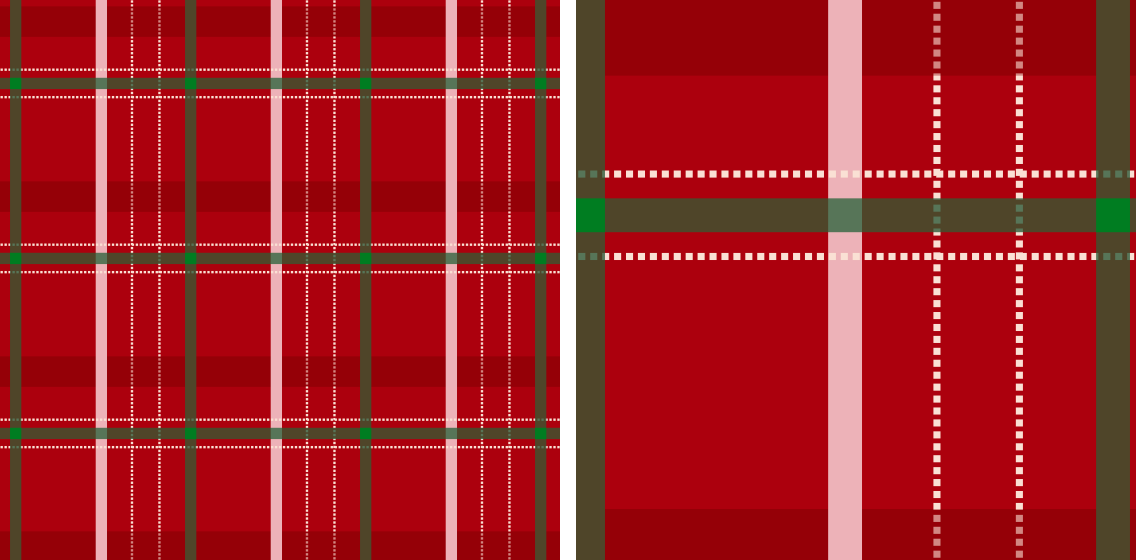
Left, the full canvas; right, a detail of the centre.
A three.js fragment shader for this pattern:

```glsl
// Red tartan: olive and pink bands, dark red stripes and paired dotted lines
#define REPEATS 3.2
#define BAND_WIDTH 0.0645
#define STRIPE_WIDTH 0.1746
#define DOT_SIZE 0.0135
#define DOTS_PER_REPEAT 44.0
#define RED vec3(0.675, 0.0, 0.05)
#define DARK_RED vec3(0.585, 0.0, 0.027)
#define OLIVE vec3(0.31, 0.27, 0.16)
#define GREEN vec3(0.0, 0.49, 0.13)
#define PINK vec3(0.93, 0.70, 0.72)
#define SAGE vec3(0.34, 0.46, 0.345)
#define CREAM vec3(0.98, 0.88, 0.83)

varying vec2 vUv;

// Smooth coverage of a line of given centre and width, once per repeat
float line(float x, float centre, float width, float blur) {
  float d = abs(fract(x - centre + 0.5) - 0.5);
  return clamp((0.5 * width - d) / blur + 0.5, 0.0, 1.0);
}

// Two dotted lines set evenly about a centre
float dottedPair(float across, float along, float centre, float blur) {
  float offset = 0.0785;
  float rails = line(across, centre - offset, DOT_SIZE, blur)
              + line(across, centre + offset, DOT_SIZE, blur);
  float dots = line(along * DOTS_PER_REPEAT, 0.42,
                    DOT_SIZE * DOTS_PER_REPEAT, blur * DOTS_PER_REPEAT);
  return rails * dots;
}

void main() {
  vec2 p = vUv * REPEATS;
  vec2 blur = max(fwidth(p), vec2(1e-5));

  // Coverage of each stripe
  float stripe = line(p.y, 0.0765, STRIPE_WIDTH, blur.y);
  float oliveRow = line(p.y, 0.7233, BAND_WIDTH, blur.y);
  float oliveColumn = line(p.x, 0.0896, BAND_WIDTH, blur.x);
  float pinkColumn = line(p.x, 0.5792, BAND_WIDTH, blur.x);
  float dots = max(dottedPair(p.x, p.y, 0.8327, blur.x),
                   dottedPair(p.y, p.x, 0.7233, blur.y));

  // Bands, each changing colour where it crosses the olive row
  vec3 color = mix(RED, DARK_RED, stripe);
  color = mix(color, OLIVE, oliveRow);
  color = mix(color, mix(OLIVE, GREEN, oliveRow), oliveColumn);
  color = mix(color, mix(PINK, SAGE, oliveRow), pinkColumn);

  // Dots, muted over the dark stripes and the olive bands
  vec3 dotColor = mix(CREAM, mix(CREAM, DARK_RED, 0.4), stripe);
  dotColor = mix(dotColor, SAGE, max(oliveRow, oliveColumn));
  color = mix(color, dotColor, dots);

  gl_FragColor = vec4(color, 1.0);
}
```
